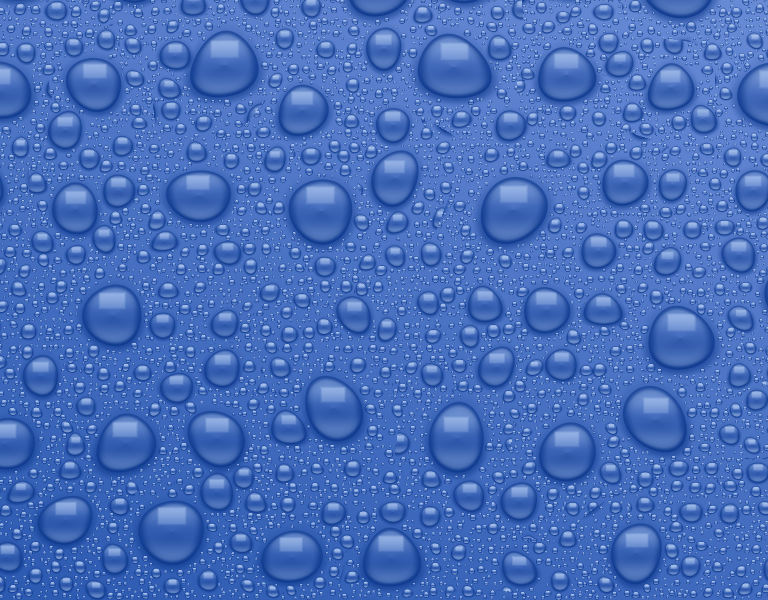
This texture is drawn by a Shadertoy shader. Its source:

```glsl
// Water drops of many sizes beaded on a smooth blue surface, lit from above.

#define LAYERS 6
#define LARGEST_CELL 0.19
#define SHRINK 0.56
#define FILL 0.86
#define JITTER 0.42
#define STRETCH 0.24
#define SHADE_BLUE vec3(0.15, 0.335, 0.68)
#define LIGHT_BLUE vec3(0.43, 0.56, 0.85)
#define DEEP_BLUE vec3(0.03, 0.20, 0.53)
#define GLINT vec3(0.68, 0.78, 0.94)

struct Drop {
    vec2 centre;
    float radius;
    vec3 seed;
};

// Integer hash: three values from 0 to 1 per cell
vec3 hash3(ivec3 cell) {
    uvec3 v = uvec3(cell + 4096) * 1664525u + 1013904223u;
    v.x += v.y * v.z; v.y += v.z * v.x; v.z += v.x * v.y;
    v ^= v >> 16u;
    v.x += v.y * v.z; v.y += v.z * v.x; v.z += v.x * v.y;
    return vec3(v >> 8u) / 16777216.0;
}

// Distance in drop radii: 1 on the outline of a stretched, pear-like blob
float outline(Drop drop, vec2 p) {
    vec2 q = (p - drop.centre) / drop.radius;
    float angle = 6.2832 * drop.seed.x;
    vec2 axis = vec2(cos(angle), sin(angle));
    q -= axis * dot(q, axis) * STRETCH * drop.seed.y;
    q.x *= 1.0 + 0.22 * (drop.seed.z - 0.3) * clamp(q.y, -1.0, 1.0);
    float lobes = sin(3.0 * atan(q.y, q.x + 1e-5) + 6.2832 * drop.seed.z);
    return length(q) * (1.0 + 0.035 * lobes);
}

// One candidate drop per cell; every row of cells slides by its own amount
Drop makeDrop(ivec2 cell, float slide, float size, int layer) {
    vec3 place = hash3(ivec3(cell, layer));
    vec3 seed = hash3(ivec3(cell, layer + 50));
    vec2 centre = vec2(cell) + 0.5 + JITTER * (place.xy - 0.5);
    centre.x += slide;
    float smallest = layer == 0 ? 0.19 : 0.15;
    float radius = place.z < FILL ? mix(smallest, 0.285, place.z / FILL) : 0.0;
    return Drop(centre * size, radius * size, seed);
}

// Shadow, body, dark rim, lower glow and window reflection of one drop
vec3 paintDrop(vec3 col, Drop drop, vec2 p, float pixel) {
    float f = outline(drop, p);
    if (f > 3.0) return col;
    vec2 q = (p - drop.centre) / drop.radius;
    float soft = pixel / drop.radius;
    float tiny = 1.0 - smoothstep(0.005, 0.022, drop.radius);

    float below = smoothstep(0.5, -0.9, q.y / max(f, 0.01) * 1.0 + 0.0 * soft);
    below = clamp(0.5 - 0.6 * q.y / max(f, 0.01), 0.0, 1.0);
    float shadow = 1.0 - smoothstep(0.95, 1.32, f);
    col = mix(col, DEEP_BLUE, shadow * mix(0.15, 0.62, below));

    vec3 body = mix(col, mix(SHADE_BLUE, LIGHT_BLUE, 0.5), 0.35);
    float inside = 1.0 - smoothstep(0.82, 0.96 + 0.3 * soft, f);
    float rim = smoothstep(0.66, 1.0, f);
    body = mix(body, DEEP_BLUE, rim * mix(0.6, 0.78, below));

    float glow = smoothstep(0.15, 0.85, -q.y) * inside;
    body = mix(body, GLINT, glow * mix(0.3, 0.6, tiny));
    float dome = smoothstep(0.0, 0.85, q.y) * inside;
    body = mix(body, GLINT, dome * mix(0.38, 0.55, tiny));

    vec2 box = abs(q - vec2(0.08 * (drop.seed.x - 0.5), 0.5)) - vec2(0.42, 0.25);
    float window = 1.0 - smoothstep(-0.04, 0.04 + soft, max(box.x, box.y));
    window *= inside * mix(0.55, 1.0, smoothstep(0.2, 0.75, q.y));
    body = mix(body, GLINT, window * mix(0.6, 0.9, tiny));

    return mix(col, body, 1.0 - smoothstep(1.0 - 0.7 * soft, 1.0 + 0.7 * soft, f));
}

void mainImage(out vec4 fragColor, in vec2 fragCoord) {
    vec2 uv = fragCoord / iResolution.xy;
    vec2 p = fragCoord / iResolution.y;
    float pixel = 1.0 / iResolution.y;

    // Surface brightens towards the upper right
    float light = 0.08 + 0.58 * uv.y + 0.28 * uv.x;
    vec3 col = mix(SHADE_BLUE, LIGHT_BLUE, light);

    // Large drops first; smaller ones only take the room left over
    Drop kept[LAYERS];
    float size = LARGEST_CELL;
    for (int layer = 0; layer < LAYERS; layer++) {
        Drop nearest = Drop(vec2(9.0), 0.001, vec3(0.5));
        float best = 9.0;
        for (int j = -1; j <= 1; j++)
        for (int i = -1; i <= 1; i++) {
            int row = int(floor(p.y / size)) + j;
            float slide = hash3(ivec3(row, 7, layer + 90)).x;
            int column = int(floor(p.x / size - slide)) + i;
            Drop drop = makeDrop(ivec2(column, row), slide, size, layer);
            if (drop.radius <= 0.0) continue;
            bool free = true;
            for (int k = 0; k < layer; k++) {
                float room = 1.06 + 1.15 * drop.radius / kept[k].radius;
                free = free && outline(kept[k], drop.centre) > room;
            }
            float gap = (outline(drop, p) - 1.0) * drop.radius;
            if (free && gap < best) { best = gap; nearest = drop; }
        }
        kept[layer] = nearest;
        col = paintDrop(col, nearest, p, pixel);
        size *= SHRINK;
    }
    fragColor = vec4(col, 1.0);
}
```
